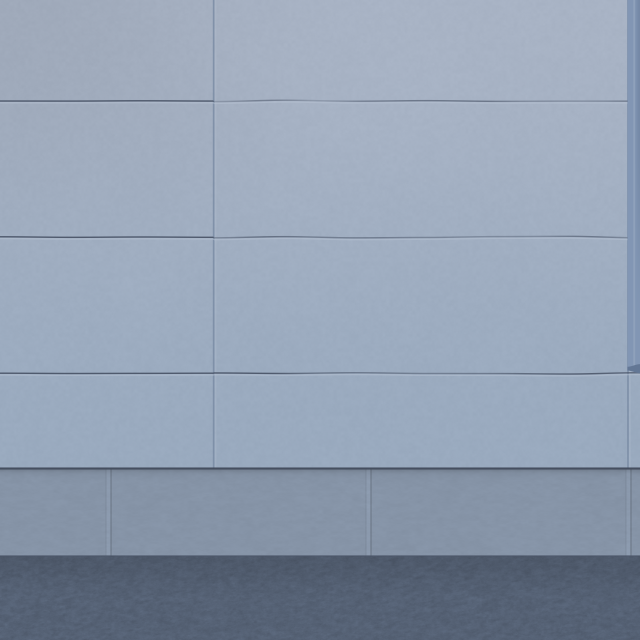
Reproduce this texture procedurally as a WebGL 1 fragment shader.

```glsl
precision highp float;
// Facade of wide pale blue metal panels above a grey plinth and a dark asphalt strip.
// Panel and plinth joints come from periodic distances; value noise bends the seams,
// varies their depth and adds grain. A window frame and its sill cut the right edge.
uniform vec2 u_resolution;

// Layout, in canvas units from the lower left
const float GROUND_TOP = 0.1315;
const float WALL_BASE = 0.268;
const float ROW_ORIGIN = 0.4167;
const float ROW_PITCH = 0.2129;
const float COLUMN_ORIGIN = 0.3338;
const float COLUMN_PITCH = 0.6474;
const float PLINTH_ORIGIN = 0.1735;
const float PLINTH_PITCH = 0.4062;
const float FRAME_LEFT = 0.9805;
const float SILL_Y = 0.424;

// Line widths and strengths
const float SEAM_HALF = 0.0011;
const float JOINT_HALF = 0.0013;
const float SEAM_BEND = 0.0026;
const float SHADOW_DEPTH = 0.005;
const float WALL_GRAIN = 0.022;
const float PLINTH_GRAIN = 0.05;
const float GROUND_GRAIN = 0.15;

// Colours
const vec3 WALL_TOP = vec3(0.660, 0.703, 0.772);
const vec3 WALL_LOW = vec3(0.602, 0.667, 0.748);
const vec3 SEAM_DARK = vec3(0.285, 0.325, 0.400);
const vec3 SEAM_LIGHT = vec3(0.715, 0.760, 0.825);
const vec3 JOINT_BLUE = vec3(0.460, 0.530, 0.630);
const vec3 PLINTH = vec3(0.525, 0.580, 0.655);
const vec3 GROUND = vec3(0.322, 0.368, 0.440);
const vec3 FRAME = vec3(0.510, 0.590, 0.705);
const vec3 FRAME_DARK = vec3(0.390, 0.465, 0.585);

float hash(vec2 p) {
  vec3 q = fract(p.xyx * vec3(0.1031, 0.1030, 0.0973));
  q += dot(q, q.yzx + 33.33);
  return fract((q.x + q.y) * q.z);
}

float noise(vec2 p) {
  vec2 cell = floor(p), f = fract(p);
  f = f * f * (3.0 - 2.0 * f);
  return mix(mix(hash(cell), hash(cell + vec2(1.0, 0.0)), f.x),
             mix(hash(cell + vec2(0.0, 1.0)), hash(cell + 1.0), f.x), f.y);
}

// Centred layered noise, about -0.5 to 0.5
float grain(vec2 p) {
  float sum = 0.0, weight = 0.5;
  for (int i = 0; i < 4; i++) {
    sum += weight * (noise(p) - 0.5);
    p = p * 1.9 + 17.3;
    weight *= 0.6;
  }
  return sum;
}

float stroke(float d, float halfWidth, float px) {
  return clamp((halfWidth - abs(d)) / px + 0.5, 0.0, 1.0) * min(1.0, 2.0 * halfWidth / px);
}

float above(float d, float px) { return clamp(d / px + 0.5, 0.0, 1.0); }

// Signed distance to the nearest line of a periodic set
float repeatLine(float x, float origin, float pitch) {
  return (fract((x - origin) / pitch + 0.5) - 0.5) * pitch;
}

vec3 wallColor(vec2 uv, vec2 px) {
  vec3 color = mix(WALL_LOW, WALL_TOP, smoothstep(WALL_BASE, 1.0, uv.y));
  color *= 1.0 - 0.055 * (1.0 - smoothstep(0.0, 0.6, uv.x)) * smoothstep(0.5, 1.0, uv.y);
  color += WALL_GRAIN * grain(uv * 170.0) + 0.008 * grain(uv * 9.0);

  // Vertical joints: soft blue groove with a pale right lip
  float dx = repeatLine(uv.x, COLUMN_ORIGIN, COLUMN_PITCH);
  color = mix(color, SEAM_LIGHT, 0.25 * stroke(dx - 0.003, JOINT_HALF, px.x));
  color = mix(color, JOINT_BLUE, 0.75 * stroke(dx, JOINT_HALF, px.x));

  // Horizontal seams: straight on the left panels, bent and fading on the right
  float row = floor((uv.y - ROW_ORIGIN) / ROW_PITCH + 0.5);
  float rightPanel = above(uv.x - COLUMN_ORIGIN, px.x);
  float bend = SEAM_BEND * (noise(vec2(uv.x * 9.0, row * 7.0 + 3.0)) - 0.5);
  float dy = repeatLine(uv.y + bend * mix(0.35, 1.0, rightPanel), ROW_ORIGIN, ROW_PITCH);
  float fade = 0.45 * noise(vec2(uv.x * 12.0, row * 5.0 + 41.0)) + 0.12 * row;
  float depth = 0.92 - rightPanel * fade;
  float rowExists = step(-0.5, row);
  color = mix(color, SEAM_LIGHT, 0.5 * rowExists * stroke(dy + 0.0028, SEAM_HALF, px.y));
  return mix(color, SEAM_DARK, depth * rowExists * stroke(dy, SEAM_HALF, px.y));
}

vec3 plinthColor(vec2 uv, vec2 px) {
  float mottle = grain(uv * vec2(90.0, 190.0)) + 0.4 * grain(uv * 14.0);
  vec3 color = PLINTH * (1.0 + PLINTH_GRAIN * mottle);
  float dx = repeatLine(uv.x, PLINTH_ORIGIN, PLINTH_PITCH);
  color *= 1.0 + 0.04 * stroke(dx + 0.004, 0.003, px.x) - 0.12 * stroke(dx, 0.0014, px.x);
  color *= 1.0 - 0.05 * stroke(dx + 0.008, 0.001, px.x);
  // Shadow under the wall edge
  return color * (1.0 - 0.22 * exp(min(uv.y - WALL_BASE, 0.0) / SHADOW_DEPTH));
}

vec3 groundColor(vec2 uv) {
  vec2 streak = vec2(uv.x * 90.0 + uv.y * 45.0, uv.y * 220.0 - uv.x * 45.0);
  float light = 1.0 + GROUND_GRAIN * (grain(streak) + 0.6 * grain(uv * 210.0));
  return GROUND * light * mix(1.04, 0.95, smoothstep(0.06, GROUND_TOP, uv.y));
}

void main() {
  vec2 uv = gl_FragCoord.xy / u_resolution;
  vec2 px = 1.0 / u_resolution;
  vec3 color = wallColor(uv, px);

  // Window frame with a pale rib and a dark sill
  vec3 frame = mix(FRAME, FRAME_DARK, 0.45 * smoothstep(0.990, 1.0, uv.x) * smoothstep(0.45, 0.85, uv.y));
  frame = mix(frame, SEAM_LIGHT, 0.25 * stroke(uv.x - 0.991, 0.0014, px.x));
  float inFrame = above(uv.x - FRAME_LEFT, px.x);
  color = mix(color, frame, inFrame * above(uv.y - SILL_Y, px.y));
  float sillHalf = mix(0.003, 0.007, smoothstep(FRAME_LEFT, 1.0, uv.x));
  color = mix(color, FRAME_DARK, inFrame * stroke(uv.y - SILL_Y, sillHalf, px.y));

  // Stack the strips, then darken their borders
  color = mix(plinthColor(uv, px), color, above(uv.y - WALL_BASE, px.y));
  color = mix(color, SEAM_DARK * 0.88, 0.92 * stroke(uv.y - WALL_BASE, 0.0016, px.y));
  color = mix(groundColor(uv), color, above(uv.y - GROUND_TOP, px.y));
  color = mix(color, SEAM_DARK, 0.6 * stroke(uv.y - GROUND_TOP, 0.001, px.y));
  gl_FragColor = vec4(color, 1.0);
}
```
